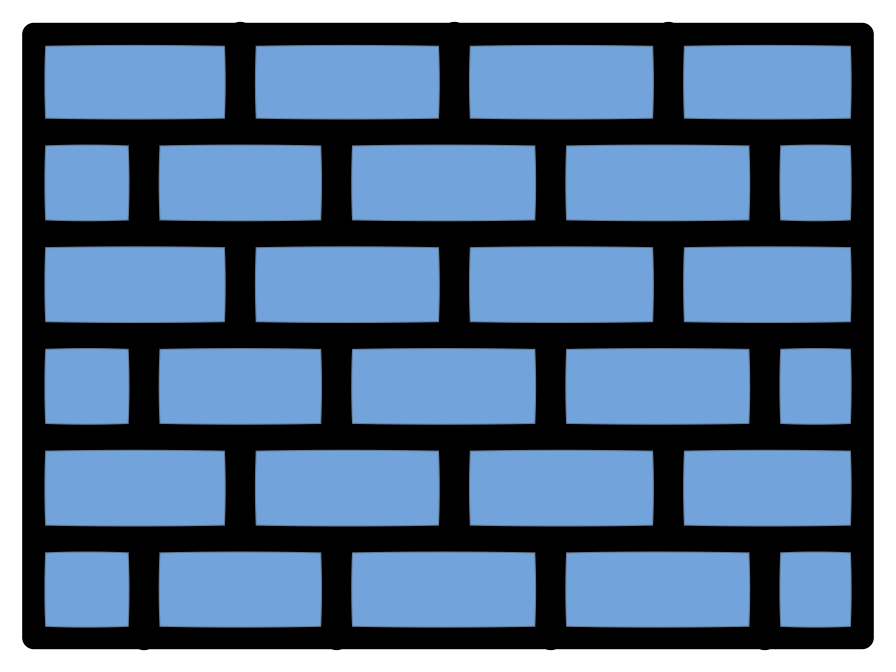
Give the GLSL for this pattern, as a Shadertoy shader.

```glsl
// A framed wall of blue bricks in six staggered courses with thick black mortar.
// Each brick is a slightly bowed box distance, placed by a loop over its course;
// the frame is a rounded box with the joint ends swelling past its long edges.

// Lengths are fractions of the canvas height; the scene is 4/3 wide.
const vec3 PAPER = vec3(1.0);
const vec3 MORTAR = vec3(0.0);
const vec3 BRICK = vec3(0.45, 0.64, 0.86);
const vec3 RIM = vec3(0.39, 0.48, 0.58);

const vec2 OUTER_LO = vec2(0.0330, 0.0339);
const vec2 OUTER_HI = vec2(1.3003, 0.9661);
const vec2 INNER_LO = vec2(0.0660, 0.0660);
const vec2 INNER_HI = vec2(1.2674, 0.9332);
const vec2 PITCH = vec2(0.3186, 0.1514);      // brick plus one joint
const vec2 JOINT_HALF = vec2(0.0217, 0.0186); // half the mortar width
const float COURSES = 6.0;
const float FIRST_BED = 0.0465;
const float CORNER = 0.0174;
const float BOW = 0.0013;
const float SWELL = 0.0014;
const float RIM_WIDTH = 0.0016;

float roundedBox(vec2 p, vec2 lo, vec2 hi, float radius) {
    vec2 q = abs(p - 0.5 * (lo + hi)) - 0.5 * (hi - lo) + radius;
    return length(max(q, 0.0)) + min(max(q.x, q.y), 0.0) - radius;
}

// Box whose sides bulge a little in the middle
float bowedBox(vec2 p, vec2 lo, vec2 hi, float bow) {
    vec2 halfSize = 0.5 * (hi - lo);
    vec2 q = p - 0.5 * (lo + hi);
    vec2 t = min(abs(q / halfSize), 1.0);
    vec2 d = abs(q) - halfSize + bow * t.yx * t.yx;
    return max(d.x, d.y);
}

// Centre of upright joint k; the first joint of a staggered course sits closer in
float jointX(float k, float staggered) {
    float start = mix(0.3576, 0.1823, staggered);
    float nudge = (k == 0.0) ? 0.0321 * staggered : 0.0;
    return start + k * PITCH.x + nudge;
}

// Distance to the nearest brick of the course holding p
float brickDistance(vec2 p) {
    float course = clamp(floor((p.y - FIRST_BED) / PITCH.y), 0.0, COURSES - 1.0);
    float staggered = 1.0 - mod(course, 2.0);
    float bed = FIRST_BED + course * PITCH.y;
    float d = 1.0;
    for (int i = 0; i < 5; i++) {
        float k = float(i);
        vec2 lo = vec2(jointX(k - 1.0, staggered), bed) + JOINT_HALF;
        vec2 hi = vec2(jointX(k, staggered), bed + PITCH.y) - JOINT_HALF;
        d = min(d, bowedBox(p, max(lo, INNER_LO), min(hi, INNER_HI), BOW));
    }
    return d;
}

// Frame with the round joint ends of the top and bottom courses
float frameDistance(vec2 p) {
    float d = roundedBox(p, OUTER_LO, OUTER_HI, CORNER);
    float r = JOINT_HALF.x;
    for (int i = 0; i < 4; i++) {
        float k = float(i);
        vec2 foot = vec2(jointX(k, 1.0), OUTER_LO.y - SWELL + r);
        vec2 head = vec2(jointX(k, 0.0), OUTER_HI.y + SWELL - r);
        d = min(d, length(p - foot) - r);
        if (i < 3) d = min(d, length(p - head) - r);
    }
    return d;
}

float coverage(float d, float pixel) {
    return clamp(0.5 - d / pixel, 0.0, 1.0);
}

void mainImage(out vec4 fragColor, in vec2 fragCoord) {
    float pixel = 1.0 / iResolution.y;
    vec2 p = (fragCoord - 0.5 * iResolution.xy) * pixel + vec2(2.0 / 3.0, 0.5);

    float brick = brickDistance(p);
    vec3 color = mix(PAPER, MORTAR, coverage(frameDistance(p), pixel));
    color = mix(color, RIM, coverage(brick, pixel));
    color = mix(color, BRICK, coverage(brick + RIM_WIDTH, pixel));
    fragColor = vec4(color, 1.0);
}
```
